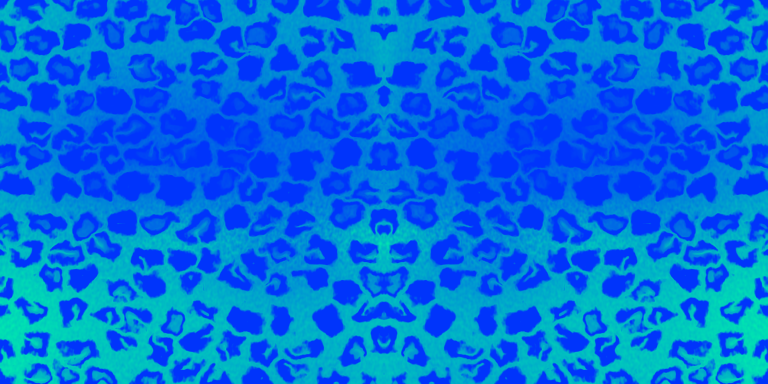
Reproduce this pattern procedurally as a Shadertoy shader.

```glsl
// Mirrored leopard fur: blue rosettes over a blue to turquoise gradient.

const float SPOT_TONE = 0.205;

vec2 hash2(vec2 p) {
    p = vec2(dot(p, vec2(127.1, 311.7)), dot(p, vec2(269.5, 183.3)));
    return fract(sin(p) * 43758.5);
}

// Gradient noise, roughly -0.7 to 0.7
float cornerSlope(vec2 cell, vec2 corner, vec2 f) {
    return dot(hash2(cell + corner) * 2.0 - 1.0, f - corner);
}

float gradientNoise(vec2 p) {
    vec2 i = floor(p), f = p - i;
    vec2 u = f * f * f * (f * (f * 6.0 - 15.0) + 10.0);
    vec2 e = vec2(1.0, 0.0);
    return mix(mix(cornerSlope(i, e.yy, f), cornerSlope(i, e.xy, f), u.x),
               mix(cornerSlope(i, e.yx, f), cornerSlope(i, e.xx, f), u.x), u.y);
}

// Soft round patch of light, 1 at its centre
float glow(vec2 p, vec2 centre, vec2 size) {
    vec2 d = (p - centre) / size;
    return exp(-dot(d, d));
}

float smoothMin(float a, float b, float k) {
    float h = max(k - abs(a - b), 0.0) / k;
    return min(a, b) - 0.25 * h * h * k;
}

// Every colour lies on one line from blue to green
vec3 ramp(float tone) {
    return vec3(0.0, tone, 1.07 - 0.42 * tone);
}

// Dark band across the upper body
float bandAmount(vec2 p) {
    return glow(p, vec2(0.5, 0.62), vec2(0.6, 0.18));
}

float backgroundTone(vec2 p) {
    float tone = mix(0.76, 0.6, smoothstep(0.15, 0.5, p.y));
    tone += 0.1 * smoothstep(0.65, 1.0, p.x);
    tone -= 0.22 * bandAmount(p);
    tone -= 0.13 * glow(p, vec2(0.25, 0.29), vec2(0.2, 0.13));
    tone -= 0.08 * glow(p, vec2(0.2, 0.02), vec2(0.22, 0.14));
    tone += 0.15 * glow(p, vec2(0.0, 0.38), vec2(0.14, 0.07));
    tone += 0.1 * glow(p, vec2(0.52, 0.38), vec2(0.2, 0.07));
    tone += 0.08 * glow(p, vec2(0.0, 0.85), vec2(0.04, 0.35));
    return tone;
}

// Packed rosettes: x is the spot mask, y the lighter heart and notch
vec2 rosettes(vec2 q, vec2 squash, float gap, float notchChance, float roughness) {
    vec2 home = floor(q), nearest = vec2(0.0), id = vec2(0.0);
    float first = 9.0, second = 9.0;
    for (int j = -2; j <= 2; j++) {
        for (int i = -2; i <= 2; i++) {
            vec2 cell = home + vec2(i, j);
            cell.x += 0.5 * mod(cell.y, 2.0);
            vec2 offset = (q - cell - 0.5 - 0.58 * (hash2(cell) - 0.5)) * squash;
            float d = length(offset);
            if (d < first) {
                second = first;
                first = d;
                nearest = offset;
                id = cell;
            } else {
                second = min(second, d);
            }
        }
    }
    vec2 dice = hash2(id + 17.3), size = hash2(id + 5.1);
    float body = smoothMin(0.5 * (second - first) - gap, 0.4 + 0.08 * size.y - first, 0.16);

    // A notch runs from the heart out through the ring
    float angle = 6.2832 * dice.x;
    vec2 dir = vec2(cos(angle), sin(angle));
    float along = max(dot(nearest, dir), 0.0);
    float notch = length(nearest - dir * along) - 0.07;
    float isClosed = step(notchChance, dice.y);
    body = smoothMin(body, notch + isClosed, 0.08) + roughness;
    float radius = mix(-0.06, 0.21, smoothstep(0.1, 0.7, size.x));
    float heart = first - radius + roughness;
    return vec2(smoothstep(-0.06, 0.05, body), 1.0 - smoothstep(-0.06, 0.05, heart));
}

void mainImage(out vec4 fragColor, in vec2 fragCoord) {
    // Height is 1, folded about the middle
    vec2 p = (fragCoord - vec2(0.5 * iResolution.x, 0.0)) / iResolution.y;
    p.x = abs(p.x);
    float band = bandAmount(p);
    float lower = 1.0 - smoothstep(0.2, 0.5, p.y);

    // Fine hair, strongest where the belly begins
    float hair = gradientNoise(vec2(p.x * 95.0 + p.y * 35.0, p.y * 65.0 - p.x * 20.0));
    hair += 0.8 * gradientNoise(p * vec2(150.0, 110.0) + 31.0);
    float hairStrength = 0.08 + 0.1 * glow(p, vec2(0.25, 0.39), vec2(0.6, 0.09));

    // Wobbling cells, stretched sideways inside the band
    vec2 wobble = vec2(gradientNoise(p * 14.0), gradientNoise(p * 14.0 + 40.0));
    wobble += 0.7 * vec2(gradientNoise(p * 32.0 + 9.0), gradientNoise(p * 32.0 + 70.0));
    vec2 q = p * vec2(10.2, 12.4) + 0.42 * wobble + vec2(0.0, 0.3);
    vec2 squash = vec2(1.0 - 0.22 * band, 1.0);

    float midline = glow(p, vec2(0.0, p.y), vec2(0.03, 1.0));
    float gap = 0.07 + 0.035 * lower - 0.035 * band + 0.07 * midline;
    vec2 spot = rosettes(q, squash, gap, 0.3 + 0.35 * lower, 0.06 * hair);

    // Compose fur, spots and their hearts along the tone line
    float ground = backgroundTone(p) + hairStrength * hair;
    float heartTone = mix(SPOT_TONE, ground, 0.5 + 0.3 * lower - 0.2 * band);
    float inside = mix(SPOT_TONE, heartTone, spot.y);
    fragColor = vec4(ramp(mix(ground, inside, spot.x)), 1.0);
}
```
